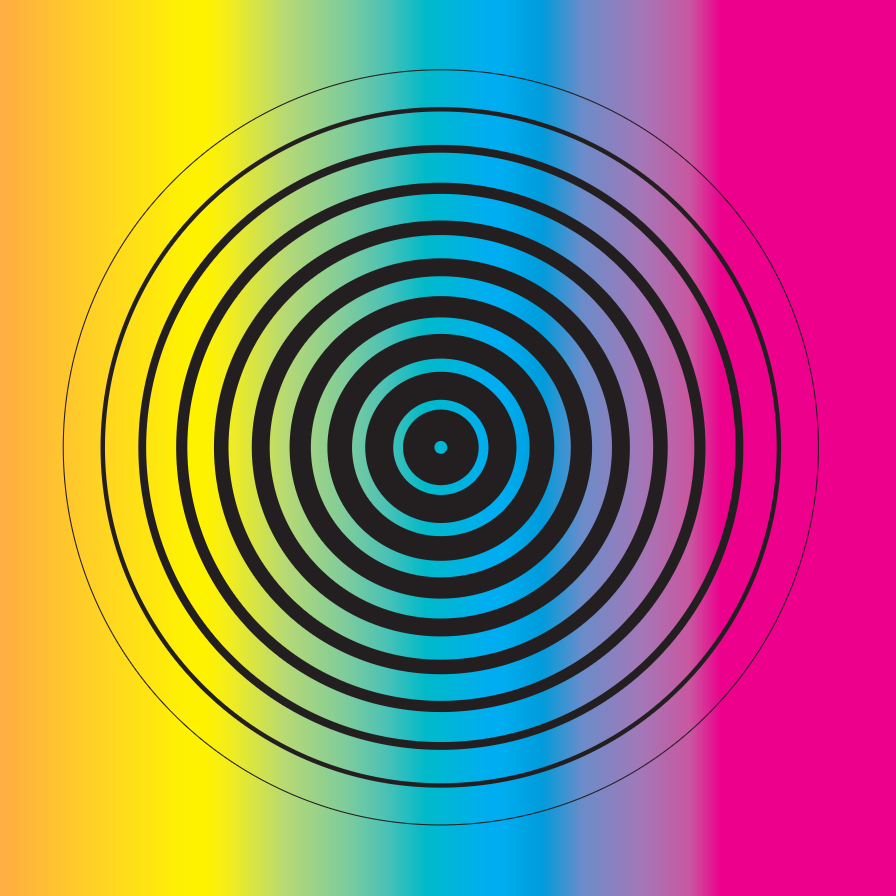
This background is drawn by a WebGL 1 fragment shader. Its source:

```glsl
precision highp float;
// Concentric dark rings, thinning outward, over a vertical-banded rainbow gradient.

uniform vec2 u_resolution;

// Blends toward the next colour as x runs between two stops.
vec3 blendStop(vec3 color, vec3 next, float from, float to, float x) {
  return mix(color, next, clamp((x - from) / (to - from), 0.0, 1.0));
}

// Orange, yellow, green, cyan, blue, violet and magenta from left to right.
vec3 spectrum(float x) {
  vec3 color = vec3(1.0, 0.69, 0.25);
  color = blendStop(color, vec3(1.0, 0.86, 0.11), 0.01, 0.135, x);
  color = blendStop(color, vec3(1.0, 0.95, 0.0), 0.135, 0.21, x);
  color = blendStop(color, vec3(0.95, 0.93, 0.11), 0.23, 0.255, x);
  color = blendStop(color, vec3(0.71, 0.85, 0.46), 0.255, 0.32, x);
  color = blendStop(color, vec3(0.5, 0.8, 0.61), 0.32, 0.385, x);
  color = blendStop(color, vec3(0.3, 0.76, 0.71), 0.385, 0.43, x);
  color = blendStop(color, vec3(0.0, 0.73, 0.79), 0.43, 0.475, x);
  color = blendStop(color, vec3(0.0, 0.68, 0.94), 0.475, 0.545, x);
  color = blendStop(color, vec3(0.0, 0.61, 0.86), 0.56, 0.605, x);
  color = blendStop(color, vec3(0.42, 0.55, 0.79), 0.605, 0.65, x);
  color = blendStop(color, vec3(0.64, 0.47, 0.72), 0.65, 0.715, x);
  color = blendStop(color, vec3(0.79, 0.34, 0.63), 0.715, 0.77, x);
  return blendStop(color, vec3(0.925, 0.0, 0.55), 0.77, 0.805, x);
}

// Antialiased coverage of a disc at distance r from its centre.
float disc(float r, float radius, float pixel) {
  return clamp((radius - r) / pixel + 0.5, 0.0, 1.0);
}

void main() {
  float pixel = 1.0 / min(u_resolution.x, u_resolution.y);
  vec2 p = (gl_FragCoord.xy - 0.5 * u_resolution) * pixel + 0.5;
  float r = length(p - vec2(0.492, 0.5007));

  // Evenly spaced outer edges with linearly shrinking widths.
  float ink = 0.0;
  for (int i = 1; i <= 10; i++) {
    float k = float(i);
    float outer = 0.0422 * k;
    float width = 0.0388 - 0.00376 * k;
    ink += disc(r, outer, pixel) - disc(r, outer - width, pixel);
  }

  vec3 color = mix(spectrum(p.x), vec3(0.137, 0.122, 0.125), clamp(ink, 0.0, 1.0));
  gl_FragColor = vec4(color, 1.0);
}
```
